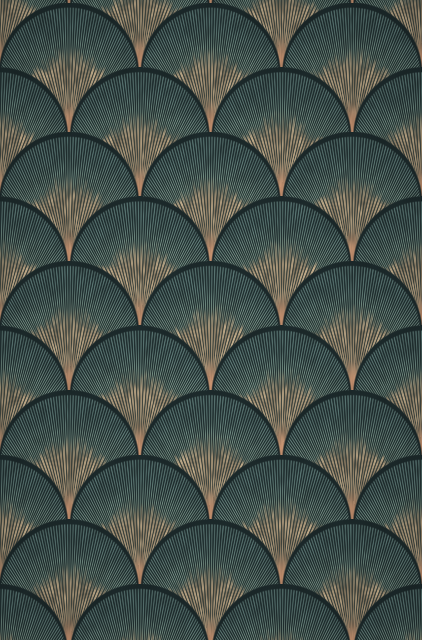
This pattern is drawn by a WebGL 1 fragment shader. Its source:

```glsl
precision highp float;
// Overlapping scallop fans with fine teal rays, peach hearts and dark rims.
uniform vec2 u_resolution;

// Layout: FAN_WIDTH in canvas widths, everything else in fan widths
const float FAN_WIDTH = 0.3356;
const float ROW_STEP = 0.456;
const vec2 FIRST_APEX = vec2(0.487, 0.018);  // from the top left corner
const float RADIUS = 0.493;
const float RAY_ORIGIN = 1.0;                // depth below the apex
const float RIM_SIDE = 0.014;
const float RIM_TOP = 0.036;
const float RAYS_PER_RADIAN = 48.0;
const float HEART_RADIUS = 0.60;
const float WEAR = 0.22;

const vec3 RIM_COLOR = vec3(0.105, 0.155, 0.160);
const vec3 GAP_COLOR = vec3(0.125, 0.180, 0.185);
const vec3 TEAL_DEEP = vec3(0.300, 0.395, 0.385);
const vec3 TEAL_PALE = vec3(0.440, 0.530, 0.480);
const vec3 HEART_GAP = vec3(0.240, 0.260, 0.235);
const vec3 HEART_RAY = vec3(0.640, 0.570, 0.460);
const vec3 STEM_COLOR = vec3(0.730, 0.535, 0.410);

float hash(vec2 p) {
  return fract(sin(dot(p, vec2(127.1, 311.7))) * 43758.5453);
}

// Layered sines for slow, uneven ink
float mottle(vec2 p) {
  return (sin(p.x * 17.0 + 2.0 * sin(p.y * 11.0))
        + sin(p.y * 23.0 - 1.7 * sin(p.x * 13.0 + 1.0))
        + sin((p.x + p.y) * 41.0)) / 3.0;
}

// Coverage of radiating strokes, fading to its mean where too fine to resolve
float rays(float angle, float density, float r, float fill, float px) {
  float offset = abs(fract(angle * density) - 0.5) * 2.0;
  float blur = px * density / r;
  float stroke = 1.0 - smoothstep(fill - blur, fill + blur, offset);
  return mix(stroke, fill, smoothstep(0.45, 0.85, blur));
}

// Variation of ink along one stroke, smooth in the radial direction
float strokeInk(float ray, float r, float seed) {
  float s = r * 16.0 + hash(vec2(ray, seed)) * 7.0;
  float t = fract(s);
  float a = hash(vec2(ray + seed, floor(s)));
  float b = hash(vec2(ray + seed, floor(s) + 1.0));
  return mix(a, b, t * t * (3.0 - 2.0 * t)) - 0.5;
}

// q.x runs sideways from the axis, q.y downward from the apex
vec3 fanColor(vec2 q, float edge, float seed, float px) {
  vec2 fromOrigin = vec2(q.x, RAY_ORIGIN - q.y);
  float r = max(length(fromOrigin), 0.02);
  float angle = atan(fromOrigin.x, fromOrigin.y);

  // Outer teal strokes, paler toward the heart and the lower sides
  float fine = rays(angle, RAYS_PER_RADIAN, r, 0.46, px);
  float fineInk = strokeInk(floor(angle * RAYS_PER_RADIAN), r, seed);
  vec3 teal = mix(TEAL_PALE, TEAL_DEEP, smoothstep(0.58, 0.86, r));
  teal *= 1.0 + WEAR * fineInk;
  vec3 color = mix(GAP_COLOR, teal, fine);

  // Inner heart: coarser, rougher strokes that merge toward the stem
  float density = RAYS_PER_RADIAN * 0.5;
  float ray = floor(angle * density);
  float ink = strokeInk(ray, r, seed + 19.0);
  float fill = 0.55 + 0.16 * ink + 0.20 * smoothstep(0.40, 0.15, r);
  float coarse = rays(angle, density, r, fill, px);
  float sides = smoothstep(0.08, 0.45, abs(angle));
  vec3 heartRay = HEART_RAY * (0.92 + 0.10 * sides + 1.4 * WEAR * ink);
  vec3 heart = mix(HEART_GAP, heartRay, coarse);
  float border = HEART_RADIUS - 0.05 * sides + 0.05 * ink;
  float softness = mix(0.10, 0.04, sides);
  color = mix(color, heart, 1.0 - smoothstep(border - softness, border + softness, r));

  // Solid stem at the foot
  float stem = smoothstep(0.34, 0.12, r) * smoothstep(0.055, 0.015, abs(q.x));
  color = mix(color, STEM_COLOR * (1.0 + 0.3 * WEAR * ink), stem);

  // Rim, heaviest at the apex
  float rise = clamp(1.0 - q.y / RADIUS, 0.0, 1.0);
  float rim = mix(RIM_SIDE, RIM_TOP, smoothstep(0.0, 0.95, rise));
  return mix(color, RIM_COLOR, smoothstep(-rim - px, -rim + px, edge));
}

void main() {
  vec2 uv = gl_FragCoord.xy / u_resolution;
  vec2 fromTop = vec2(gl_FragCoord.x, u_resolution.y - gl_FragCoord.y);
  vec2 p = fromTop / (u_resolution.x * FAN_WIDTH) - FIRST_APEX;
  float px = 1.0 / (u_resolution.x * FAN_WIDTH);
  float frontRow = floor(p.y / ROW_STEP);

  // Paint the row behind first, then the front row over it
  vec3 color = RIM_COLOR;
  for (int i = 0; i < 2; i++) {
    float row = frontRow - 1.0 + float(i);
    float x = p.x - 0.5 * mod(row, 2.0) + 0.5;
    vec2 q = vec2(fract(x) - 0.5, p.y - row * ROW_STEP);
    float edge = length(vec2(q.x, min(q.y - RADIUS, 0.0))) - RADIUS;
    float seed = floor(hash(vec2(floor(x), row)) * 90.0);
    vec3 fan = fanColor(q, edge, seed, px);
    color = mix(color, fan, 1.0 - smoothstep(-px, px, edge));
  }

  // Uneven print and gently darker borders
  color *= 1.0 + 0.045 * mottle(p);
  vec2 c = uv - 0.5;
  color *= 1.04 - 0.30 * dot(c, c);
  gl_FragColor = vec4(color, 1.0);
}
```
